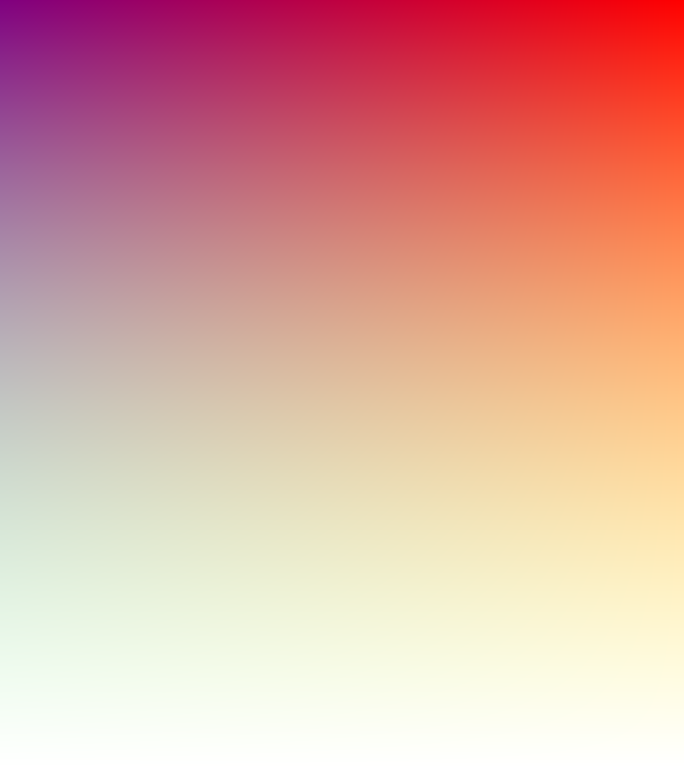
Reproduce this background procedurally as a WebGL 2 fragment shader.

```glsl
#version 300 es
precision highp float;
// A purple-to-red gradient that fades through soft greens and yellows to white at the bottom.

uniform vec2 u_resolution;
out vec4 fragColor;

void main() {
    vec2 uv = gl_FragCoord.xy / u_resolution;
    float fade = 1.0 - uv.y;

    // Horizontal sweep along the top edge
    vec3 purple = vec3(0.5, 0.0, 0.5);
    vec3 red = vec3(1.0, 0.0, 0.0);
    vec3 color = mix(purple, red, uv.x);

    // Green rises first, so the fade passes through warm and mint tints
    color.g = fade;

    // Wash to white toward the bottom
    color = mix(color, vec3(1.0), fade);
    fragColor = vec4(color, 1.0);
}
```
